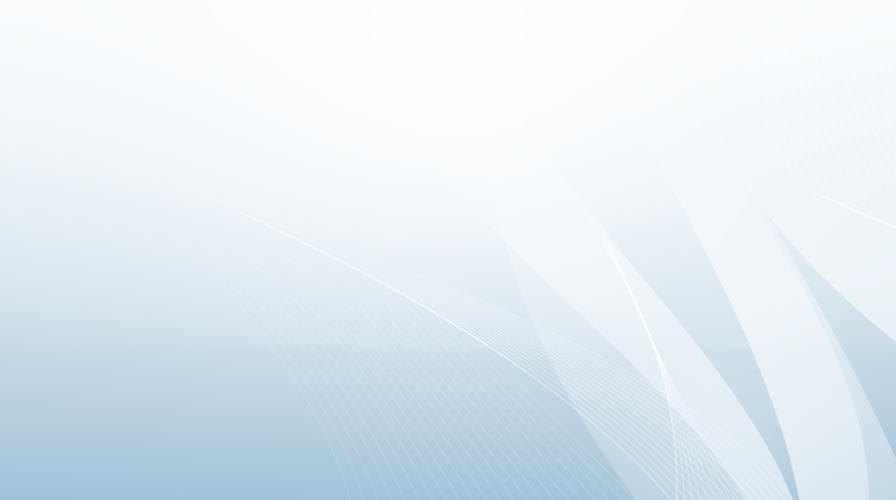
Give the GLSL for this background, as a WebGL 2 fragment shader.

```glsl
#version 300 es
precision highp float;
// Pale blue backdrop with translucent sweeping ribbons and fans of fine white strands.

uniform vec2 u_resolution;
out vec4 outColor;

const vec3 DEEP_BLUE = vec3(0.625, 0.752, 0.840);
const vec3 WHITE = vec3(0.995, 0.998, 1.0);
const float HAZE_POWER = 1.65;
const float TOP_TINT = 0.06;
const float HORIZON = 0.695;
const vec2 GLOW_CENTER = vec2(0.50, 0.87);
const vec2 GLOW_RADIUS = vec2(0.36, 0.47);
const vec2 BASE_GLOW_CENTER = vec2(0.82, 0.12);
const vec2 BASE_GLOW_RADIUS = vec2(0.11, 0.25);
const float STRAND_WIDTH = 0.0006;

// Each curve gives x at depths 0, 1/3, 2/3 and 1 below the top edge.
const vec4 VEIL_LEFT = vec4(0.530, 0.544, 0.600, 0.710);
const vec4 VEIL_INNER = vec4(0.410, 0.488, 0.670, 0.833);
const vec4 VEIL_RIGHT = vec4(0.520, 0.618, 0.768, 0.885);
const vec4 RIBBON_LEFT = vec4(0.638, 0.737, 0.831, 0.892);
const vec4 RIBBON_RIGHT = vec4(0.700, 0.814, 0.922, 0.970);
const vec4 SLIVER_RIGHT = vec4(0.700, 0.823, 0.931, 1.020);
const vec4 WING_EDGE = vec4(0.740, 0.818, 0.988, 1.280);
const vec4 SWEEP = vec4(-0.390, 0.150, 0.523, 0.749);
const vec4 SWEEP_UPPER = vec4(-0.520, 0.130, 0.618, 0.885);
const vec4 RAIN_FIRST = vec4(-0.080, 0.124, 0.293, 0.391);
const vec4 RAIN_LAST = vec4(0.250, 0.368, 0.527, 0.710);
const vec4 TWIST_LEFT = vec4(0.417, 0.612, 0.724, 0.755);
const vec4 TWIST_RIGHT = vec4(0.547, 0.645, 0.724, 0.833);
const vec4 CORNER_ARC = vec4(0.417, 0.840, 1.276, 1.693);
const vec4 CORNER_FIRST = vec4(0.830, 0.880, 1.100, 1.600);
const vec4 CORNER_LAST = vec4(1.000, 1.060, 1.300, 1.900);

// Cubic through four evenly spaced values.
float through(float depth, vec4 k) {
    float s = depth * 3.0;
    float a = s - 1.0, b = s - 2.0, c = s - 3.0;
    return dot(k, vec4(-a * b * c / 6.0, s * b * c / 2.0, -s * a * c / 2.0, s * a * b / 6.0));
}

// Signed distance to a curve in canvas heights, positive to its right.
float curveDistance(vec2 p, vec4 k) {
    float d = p.x - through(1.0 - p.y, k);
    return d / (length(vec2(dFdx(d), dFdy(d))) * u_resolution.y);
}

float rightOf(vec2 p, vec4 k) {
    float px = 1.0 / u_resolution.y;
    return smoothstep(-px, px, curveDistance(p, k));
}

float band(vec2 p, vec4 left, vec4 right) {
    return rightOf(p, left) * (1.0 - rightOf(p, right));
}

float strand(vec2 p, vec4 k, float width) {
    return 1.0 - smoothstep(0.0, width + 1.0 / u_resolution.y, abs(curveDistance(p, k)));
}

// Strands spread evenly between two curves.
float fan(vec2 p, vec4 first, vec4 last, int count) {
    float sum = 0.0;
    for (int i = 0; i < count; i++) {
        float u = float(i) / float(count - 1);
        sum += strand(p, mix(first, last, u), STRAND_WIDTH);
    }
    return sum;
}

float glow(vec2 p, vec2 center, vec2 radius) {
    vec2 q = (p - center) / radius;
    return exp(-dot(q, q));
}

void veil(inout vec3 color, float amount) {
    color = mix(color, WHITE, clamp(amount, 0.0, 0.9));
}

void main() {
    vec2 p = gl_FragCoord.xy / u_resolution;
    float depth = 1.0 - p.y;

    // Hazy sky, soft horizon and glows
    float tint = TOP_TINT + (1.0 - TOP_TINT) * pow(depth, HAZE_POWER);
    tint += 0.04 * smoothstep(HORIZON - 0.01, HORIZON + 0.01, depth) * (1.0 - depth) / (1.0 - HORIZON);
    tint *= 1.0 - 0.88 * glow(p, GLOW_CENTER, GLOW_RADIUS);
    tint *= 1.0 - 0.25 * glow(p, BASE_GLOW_CENTER, BASE_GLOW_RADIUS);
    vec3 color = mix(WHITE, DEEP_BLUE, clamp(tint, 0.0, 1.0));

    // Translucent ribbons
    float reveal = smoothstep(0.15, 0.60, depth);
    veil(color, 0.22 * reveal * band(p, VEIL_LEFT, VEIL_RIGHT));
    veil(color, 0.38 * reveal * band(p, VEIL_INNER, VEIL_RIGHT));
    veil(color, 0.60 * reveal * band(p, RIBBON_LEFT, RIBBON_RIGHT));
    veil(color, 0.38 * reveal * band(p, RIBBON_RIGHT, SLIVER_RIGHT));
    veil(color, 0.55 * reveal * rightOf(p, WING_EDGE));

    // Fine strand fans
    float rain = fan(p, RAIN_FIRST, RAIN_LAST, 22);
    veil(color, 0.13 * rain * smoothstep(0.20, 0.60, depth));
    float mesh = fan(p, SWEEP, SWEEP_UPPER, 16);
    veil(color, 0.26 * mesh * smoothstep(0.48, 0.62, depth));
    float twist = fan(p, TWIST_LEFT, TWIST_RIGHT, 10);
    veil(color, 0.26 * twist * smoothstep(0.30, 0.60, depth));
    float corner = fan(p, CORNER_FIRST, CORNER_LAST, 18) * rightOf(p, CORNER_ARC);
    veil(color, 0.30 * corner);

    // Bright leading strands
    float sweepFade = smoothstep(0.20, 0.34, p.x) * (1.0 - 0.75 * smoothstep(0.60, 0.80, depth));
    veil(color, 0.65 * sweepFade * strand(p, SWEEP, 0.0012));
    float twistFade = smoothstep(0.38, 0.55, depth) * (1.0 - 0.6 * smoothstep(0.75, 0.95, depth));
    veil(color, 0.5 * twistFade * strand(p, TWIST_LEFT, 0.001));
    veil(color, 0.9 * smoothstep(0.86, 0.96, p.x) * strand(p, CORNER_ARC, 0.0012));

    outColor = vec4(color, 1.0);
}
```
